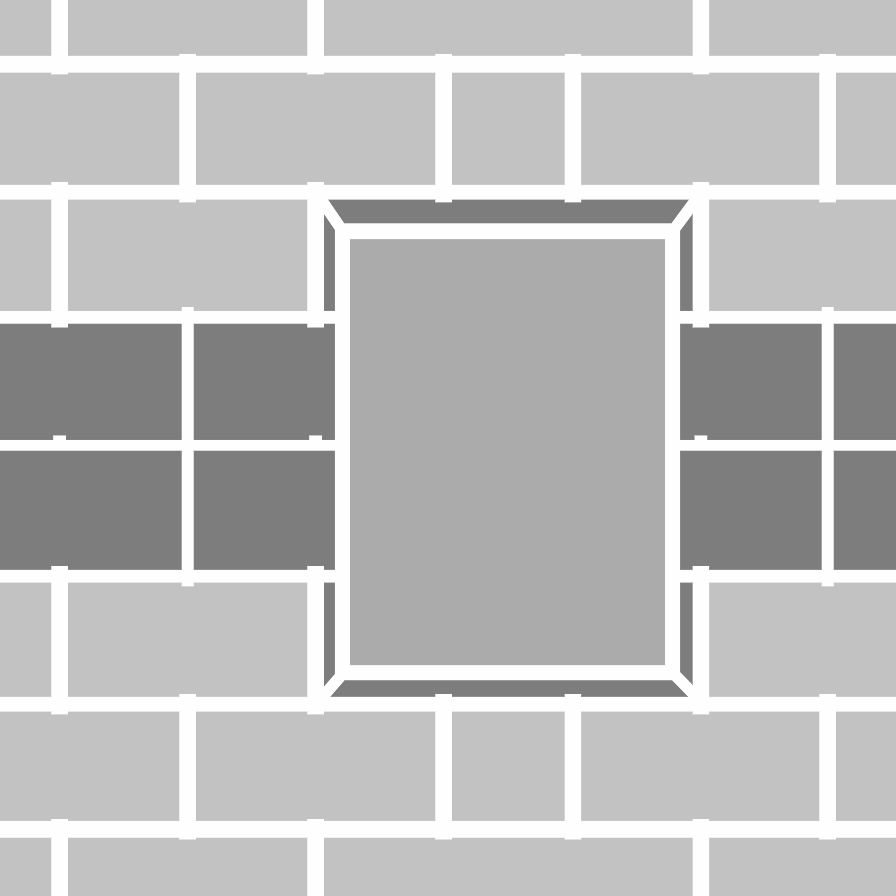
Give the GLSL for this texture, as a Shadertoy shader.

```glsl
// A grey brick wall with white mortar and a dark band, around a bevelled window panel.
// The wall is a 7 by 7 grid of joints, laid out by row parity and mirrored top to bottom;
// box and segment distances draw the mortar, then the frame and panel cover the centre.

float boxDist(vec2 p, vec2 center, vec2 halfSize) {
    vec2 d = abs(p - center) - halfSize;
    return max(d.x, d.y);
}

float segmentDist(vec2 p, vec2 a, vec2 b) {
    vec2 ab = b - a;
    return length(p - a - ab * clamp(dot(p - a, ab) / dot(ab, ab), 0.0, 1.0));
}

// Height of a bed joint, slightly uneven as if laid by hand
float bedHeight(float j) {
    return 0.49 + j + 0.016 * cos(1.5708 * (j - 0.5));
}

// Position of an upright joint; the two right of the panel sit a little wide
float uprightX(float i) {
    return 0.466 + i + 0.01 * step(abs(i - 4.5), 0.6);
}

float mortarDist(vec2 p) {
    float d = 10.0;

    // Horizontal bed joints, thinner towards the middle
    for (float j = 0.0; j < 7.0; j++) {
        d = min(d, abs(p.y - bedHeight(j)) - 0.042 - 0.008 * abs(j - 3.0));
    }

    // Upright joints, overrunning each bed joint to leave small nubs
    for (float row = 0.0; row < 8.0; row++) {
        float mirrored = min(row, 7.0 - row);
        bool oddRow = mod(mirrored, 2.0) > 0.5;
        float top = bedHeight(row - 1.0) - 0.08;
        float bottom = bedHeight(row) + 0.08;
        float halfWidth = mirrored > 2.5 ? 0.047 : 0.065;
        for (float i = 0.0; i < 7.0; i++) {
            bool oddColumn = i == 1.0 || i == 3.0 || i == 4.0 || i == 6.0;
            vec2 center = vec2(uprightX(i), 0.5 * (top + bottom));
            if (oddColumn == oddRow) {
                d = min(d, boxDist(p, center, vec2(halfWidth, 0.5 * (bottom - top))));
            } else if (row == 3.0) {
                d = min(d, boxDist(p, vec2(center.x, 3.44), vec2(0.05, 0.038)));
            }
        }
    }
    return d;
}

// White lines from the niche corners to the frame corners
float mitreDist(vec2 p) {
    float d = segmentDist(p, vec2(2.475, 1.51), vec2(2.68, 1.81));
    d = min(d, segmentDist(p, vec2(5.475, 1.51), vec2(5.26, 1.80)));
    d = min(d, segmentDist(p, vec2(2.49, 5.48), vec2(2.68, 5.26)));
    d = min(d, segmentDist(p, vec2(5.475, 5.48), vec2(5.26, 5.26)));
    return d - 0.045;
}

void mainImage(out vec4 fragColor, in vec2 fragCoord) {
    // Seven courses fill the canvas, counted from the top
    vec2 uv = fragCoord / iResolution.xy;
    vec2 p = 7.0 * vec2(uv.x, 1.0 - uv.y);
    float soft = 3.5 / iResolution.y;

    // Bricks, dark band and shaded niche
    float band = abs(p.y - 3.49) - 1.0;
    float niche = boxDist(p, vec2(3.972, 3.5), vec2(1.506, 2.0));
    float shade = mix(0.49, 0.76, smoothstep(-soft, soft, min(band, niche)));

    // Mortar, mitres and frame in white
    float frame = boxDist(p, vec2(3.965, 3.53), vec2(1.349, 1.785));
    float white = min(min(mortarDist(p), mitreDist(p)), frame);
    shade = mix(0.995, shade, smoothstep(-soft, soft, white));

    // Flat panel inside the frame
    float panel = boxDist(p, vec2(3.965, 3.533), vec2(1.231, 1.664));
    shade = mix(0.67, shade, smoothstep(-soft, soft, panel));

    fragColor = vec4(vec3(shade), 1.0);
}
```
